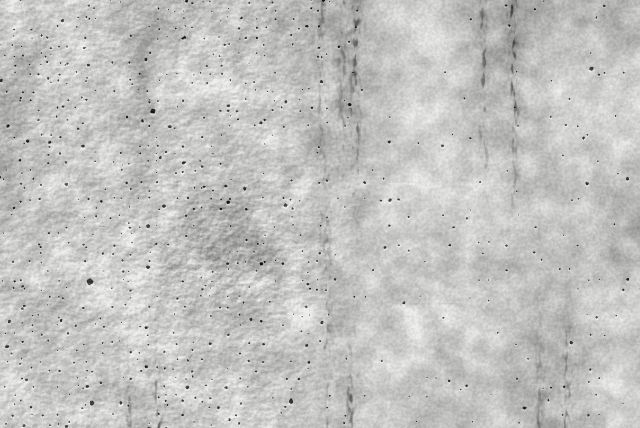
Give the GLSL for this texture, as a Shadertoy shader.

```glsl
#define BASE_TONE 0.788
#define CLOUD_DEPTH 0.20
#define MOTTLE_DEPTH 0.22
#define GRAIN_DEPTH 0.15
#define RELIEF_DEPTH 0.30
#define STAIN_DEPTH 0.105
#define DRIP_DEPTH 0.27
#define PIT_DEPTH 0.56
#define CONCRETE_TINT vec3(1.0, 0.999, 0.989)

// Column stains and damp patches: centre, radii
const vec4 STAINS[9] = vec4[9](
    vec4(0.34, 0.86, 0.05, 0.30), vec4(0.00, 0.68, 0.10, 0.26),
    vec4(0.69, 0.93, 0.09, 0.20), vec4(0.82, 0.98, 0.07, 0.30),
    vec4(1.17, 0.96, 0.08, 0.28), vec4(1.47, 0.46, 0.15, 0.13),
    vec4(1.42, 1.02, 0.22, 0.14), vec4(0.52, 0.42, 0.16, 0.12),
    vec4(1.30, 0.06, 0.10, 0.20));

// Drips: x, y of the strong end, length, strength
const vec4 DRIPS[11] = vec4[11](
    vec4(0.752, 1.0, 0.85, 0.55), vec4(0.800, 1.0, 0.70, 0.45),
    vec4(0.832, 1.0, 0.75, 1.00), vec4(1.130, 1.0, 0.62, 0.75),
    vec4(1.200, 1.0, 0.65, 1.00), vec4(0.300, 0.0, 0.38, 0.50),
    vec4(0.370, 0.0, 0.36, 0.90), vec4(0.765, 0.2, 0.55, 0.50),
    vec4(0.820, 0.0, 0.32, 0.90), vec4(1.260, 0.0, 0.42, 0.55),
    vec4(1.325, 0.0, 0.38, 0.85));

vec2 hash2(vec2 p) {
    vec3 q = fract(p.xyx * vec3(0.1031, 0.1030, 0.0973));
    q += dot(q, q.yzx + 33.33);
    return fract((q.xx + q.yz) * q.zy);
}

float cornerSlope(vec2 cell, vec2 offset) {
    float angle = 6.2832 * hash2(cell).x;
    return dot(vec2(cos(angle), sin(angle)), offset);
}

float gradientNoise(vec2 p) {
    vec2 i = floor(p), f = p - i;
    vec2 u = f * f * f * (f * (f * 6.0 - 15.0) + 10.0);
    vec2 e = vec2(1, 0);
    return mix(mix(cornerSlope(i, f), cornerSlope(i + e, f - e), u.x),
               mix(cornerSlope(i + e.yx, f - e.yx), cornerSlope(i + 1.0, f - 1.0), u.x), u.y);
}

float fbm(vec2 p, int octaves) {
    float sum = 0.0, gain = 0.5;
    for (int i = 0; i < octaves; i++) {
        sum += gain * gradientNoise(p);
        p = mat2(1.6, 1.2, -1.2, 1.6) * p + 17.3;
        gain *= 0.5;
    }
    return sum;
}

// Air holes, dense on the left, with a lit lower lip
float pits(vec2 p, float cell, float radius, float share, float pixel) {
    vec2 id = floor(p / cell) + 40.0;
    vec2 jitter = hash2(id + cell * 900.0), chance = hash2(id + 71.0 + cell * 500.0);
    vec2 centre = (id - 40.0 + 0.25 + 0.5 * jitter) * cell;
    float density = mix(1.0, 0.3, smoothstep(0.62, 0.95, centre.x));
    density *= clamp(1.0 + 1.6 * gradientNoise(centre * 6.0), 0.2, 1.6);
    float size = radius * mix(0.45, 1.0, chance.y);
    vec2 d = p - centre;
    d.x *= mix(0.8, 1.2, jitter.y);
    d += 0.5 * size * gradientNoise(p / size * 0.7);
    float soft = 0.6 * pixel;
    float hole = 1.0 - smoothstep(size - soft, size + soft, length(d));
    float lip = 1.0 - smoothstep(size, size + 2.0 * soft, length(d + vec2(0.0, size)));
    return step(chance.x, share * density) * (hole - 0.14 * lip * (1.0 - hole));
}

float stains(vec2 p) {
    vec2 warped = p + 0.10 * vec2(fbm(p * 7.0, 3), fbm(p * 7.0 + 31.0, 3));
    float sum = 0.0;
    for (int i = 0; i < 9; i++) {
        vec2 d = (warped - STAINS[i].xy) / STAINS[i].zw;
        sum += exp(-dot(d, d));
    }
    return min(sum, 1.4) * (0.85 + 1.6 * fbm(p * 22.0, 3));
}

float drips(vec2 p) {
    float x = p.x + 0.010 * gradientNoise(p * vec2(5.0, 14.0));
    float flecks = gradientNoise(p * vec2(120.0, 45.0)) + 0.8 * gradientNoise(p * vec2(60.0, 10.0));
    flecks = smoothstep(-0.10, 0.50, flecks);
    float sum = 0.0;
    for (int i = 0; i < 11; i++) {
        vec4 drip = DRIPS[i];
        float fade = 1.0 - smoothstep(0.15 * drip.z, drip.z, abs(p.y - drip.y));
        float d = abs(x - drip.x);
        float core = exp(-d * d / 0.00006), halo = exp(-d * d / 0.0007);
        sum += drip.w * fade * (core * (0.15 + flecks) + halo * (0.06 + 0.28 * flecks));
    }
    return min(sum, 1.3);
}

// Faint horizontal formwork joint, broken along its length
float joint(vec2 p, float height) {
    float d = p.y - height - 0.006 * gradientNoise(vec2(p.x * 6.0, height * 40.0));
    return exp(-d * d / 0.000006) * smoothstep(-0.05, 0.3, gradientNoise(vec2(p.x * 9.0, height * 70.0)));
}

void mainImage(out vec4 fragColor, in vec2 fragCoord) {
    vec2 p = fragCoord / iResolution.y;
    float pixel = 1.0 / iResolution.y;

    // Cloudy cement with pale blooms
    float tone = BASE_TONE + CLOUD_DEPTH * fbm(p * 4.5 + 3.0, 4);
    tone += MOTTLE_DEPTH * fbm(p * 17.0 + 9.0, 4);
    tone += 0.055 * smoothstep(0.08, 0.45, gradientNoise(p * vec2(15.0, 13.0) + 5.0));
    tone += GRAIN_DEPTH * fbm(p * 125.0, 3);

    // Rough skin lit from above
    float rough = 0.25 + 0.75 * (1.0 - smoothstep(0.55, 0.95, p.x));
    vec2 patchOffset = (p - vec2(0.52, 0.40)) / vec2(0.2, 0.15);
    rough += 0.7 * exp(-dot(patchOffset, patchOffset));
    vec2 skin = p * vec2(42.0, 58.0);
    tone += RELIEF_DEPTH * rough * (fbm(skin, 3) - fbm(skin + vec2(-0.12, 0.22), 3));

    // Trowel sweeps at the lower right
    vec2 sweep = mat2(0.91, 0.42, -0.42, 0.91) * (p - vec2(1.0, 0.27));
    float sweepArea = exp(-dot(sweep, sweep) * 22.0);
    tone += 0.07 * sweepArea * gradientNoise(sweep * vec2(6.0, 55.0));

    // Damp, runs and joints
    tone -= STAIN_DEPTH * stains(p);
    tone -= DRIP_DEPTH * drips(p);
    tone += 0.05 * (joint(p, 0.57) + joint(p, 0.10)) - 0.05 * joint(p, 0.29);

    // Holes from fine to coarse
    float holes = pits(p, 0.021, 0.0026, 0.26, pixel);
    holes += pits(p + 0.013, 0.047, 0.0040, 0.30, pixel);
    holes += pits(p + 0.057, 0.170, 0.0068, 0.45, pixel);
    tone -= PIT_DEPTH * clamp(holes, -0.2, 1.0);

    fragColor = vec4(clamp(tone, 0.08, 0.93) * CONCRETE_TINT, 1.0);
}
```
